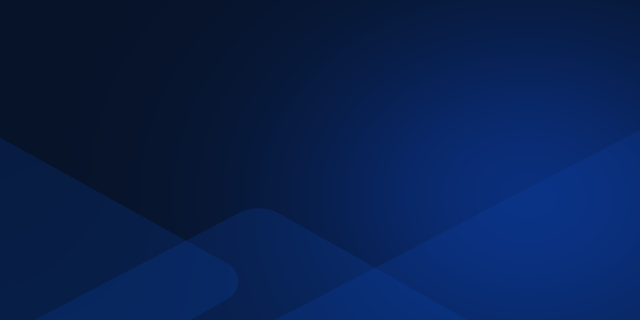
Reproduce this background procedurally as a WebGL 1 fragment shader.

```glsl
precision highp float;
// Deep navy backdrop with a broad blue glow at the right and three
// translucent angular panels rising from the bottom edge.
// The glow is an elliptical Gaussian; the panels are rounded wedge distances.

uniform vec2 u_resolution;

// Signed distance to an endless wedge with a rounded tip.
// axis: angle in which the tip points, halfAngle: half its opening.
float roundedWedge(vec2 p, vec2 tip, float axis, float halfAngle, float radius) {
    vec2 outward = vec2(cos(axis), sin(axis));
    vec2 fromTip = p - tip;
    float along = dot(fromTip, outward) + radius / sin(halfAngle);
    float across = abs(dot(fromTip, vec2(-outward.y, outward.x)));
    vec2 q = vec2(along, across);

    vec2 edgeNormal = vec2(sin(halfAngle), cos(halfAngle));
    vec2 edgeDir = vec2(-edgeNormal.y, edgeNormal.x);
    float reach = dot(q, edgeDir) > 0.0 ? dot(q, edgeNormal) : length(q);
    return reach - radius;
}

// Antialiased coverage of a distance field, one pixel wide.
float coverage(float dist) {
    return clamp(0.5 - dist * u_resolution.y, 0.0, 1.0);
}

void main() {
    // Height is one unit; the origin is at the lower left.
    vec2 p = gl_FragCoord.xy / u_resolution.y;

    // Night-blue base with the wide glow
    vec3 navy = vec3(0.025, 0.073, 0.155);
    vec3 glowBlue = vec3(0.04, 0.18, 0.48);
    vec2 g = (p - vec2(1.65, 0.39)) / vec2(1.05, 0.8);
    vec3 color = mix(navy, glowBlue, exp(-2.0 * dot(g, g)));

    // Panels: left-hand arrow, central peak and right-hand slope
    float arrow = roundedWedge(p, vec2(0.809, 0.122), 0.006, 0.512, 0.062);
    float peak = roundedWedge(p, vec2(0.81, 0.368), 1.555, 1.072, 0.135);
    float slope = dot(p - vec2(0.859, 0.0), normalize(vec2(-0.5205, 1.0)));

    // Translucent tint, slightly stronger toward the bottom
    vec3 panelBlue = vec3(0.04, 0.27, 0.7);
    float tint = 0.22 - 0.06 * p.y;
    color = mix(color, panelBlue, tint * coverage(arrow));
    color = mix(color, panelBlue, tint * coverage(peak));
    color = mix(color, panelBlue, tint * coverage(slope));

    gl_FragColor = vec4(color, 1.0);
}
```
